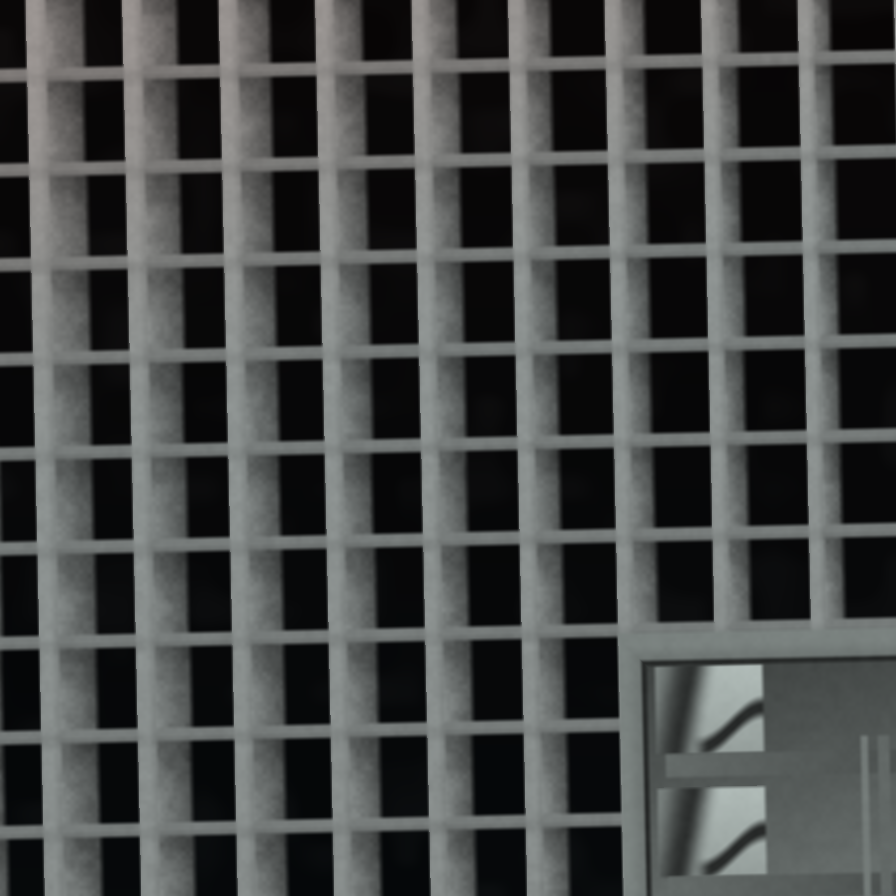
Write a WebGL 2 fragment shader that draws this pattern.

```glsl
#version 300 es
precision highp float;
// Egg-crate ceiling grille seen slightly off axis, with a recessed lamp in one corner.
// A skewed lattice gives each cell a bright bar, a shaded side wall and a dark hole;
// wall width shrinks to the right, and hashes vary the cells and add mottling.
uniform vec2 u_resolution;
out vec4 fragColor;

// Lattice, in canvas units with y pointing down
const vec2 PITCH = vec2(0.1077, 0.1056);
const vec2 FIRST_BAR = vec2(0.0286, 0.0846);
const float TILT = 0.0215;
const vec2 BAR_WIDTH = vec2(0.205, 0.155);   // left and right side, in cells
const vec2 WALL_WIDTH = vec2(0.41, 0.17);    // left and right side, in cells
const float RAIL_HALF = 0.072;               // half thickness, in cells
const float SOFTNESS = 0.0032;
const float MOTTLE = 0.055;

const vec3 WARM = vec3(1.03, 0.99, 0.97);
const vec3 COOL = vec3(0.97, 1.01, 1.00);
const vec3 HOLE_TOP = vec3(0.033, 0.024, 0.024);
const vec3 HOLE_BOTTOM = vec3(0.020, 0.030, 0.036);

// Lamp
const vec2 LAMP_CORNER = vec2(0.690, 0.707);
const vec2 LAMP_FRAME = vec2(0.025, 0.031);
const float REFLECTOR_PITCH = 0.137;
const vec3 LAMP_TINT = vec3(0.96, 1.02, 1.00);

float hash(vec2 p) {
  vec3 q = fract(vec3(p.xyx) * 0.1031);
  q += dot(q, q.yzx + 33.33);
  return fract((q.x + q.y) * q.z);
}

float noise(vec2 p) {
  vec2 i = floor(p), f = fract(p);
  f = f * f * (3.0 - 2.0 * f);
  return mix(mix(hash(i), hash(i + vec2(1, 0)), f.x),
             mix(hash(i + vec2(0, 1)), hash(i + vec2(1, 1)), f.x), f.y);
}

float rise(float x, float edge, float soft) {
  return smoothstep(edge - soft, edge + soft, x);
}

float band(float x, float a, float b, float soft) {
  return rise(x, a, soft) * (1.0 - rise(x, b, soft));
}

vec3 grille(vec2 p, float soft, float mottle) {
  vec2 skewed = p + TILT * vec2(-p.y, p.x);
  vec2 lattice = (skewed - FIRST_BAR) / PITCH;
  vec2 cell = floor(lattice), f = fract(lattice);
  vec2 s = soft / PITCH;
  float vary = hash(cell + 17.0) - 0.5;
  float barW = mix(BAR_WIDTH.x, BAR_WIDTH.y, p.x);
  float wallW = mix(WALL_WIDTH.x, WALL_WIDTH.y, p.x) + 0.03 * vary;
  vec3 tint = mix(WARM, COOL, smoothstep(0.0, 0.6, p.y + 0.3 * p.x));

  // Dark hole with a faint smudge
  vec3 col = mix(HOLE_TOP, HOLE_BOTTOM, p.y);
  col += 0.02 * smoothstep(0.55, 1.0, noise(p * 22.0)) + 0.008 * vary;

  // Side wall: fades toward the hole and lies in shadow under the rail
  float across = clamp((f.x - barW) / wallW, 0.0, 1.0);
  float wall = mix(0.48, 0.29, across) * mix(0.78, 1.06, smoothstep(0.05, 0.65, f.y));
  wall += 0.03 * vary + MOTTLE * mottle;
  col = mix(col, wall * tint, 1.0 - rise(f.x, barW + wallW, s.x * 1.5));

  // Horizontal rail with a dim lower lip
  float y = f.y - step(0.5, f.y);
  float rail = 0.48 - 0.9 * max(y, 0.0) + 0.4 * MOTTLE * mottle;
  col = mix(col, rail * tint, band(y, -RAIL_HALF, RAIL_HALF, s.y));

  // Vertical bar; the distance is wrapped so its left edge is smoothed too
  float x = f.x - step(0.85, f.x);
  float bar = 0.585 - 0.04 * p.y + 0.5 * MOTTLE * mottle;
  bar -= 0.05 * smoothstep(barW * 0.5, barW, x) + 0.035 * band(y, -0.02, 0.12, 0.05);
  return mix(col, bar * tint, band(x, 0.0, barW, s.x));
}

vec3 lamp(vec2 l, float soft, float mottle) {
  // Recess, lighter toward the lower right
  float shade = 0.23 + 0.55 * l.y + 0.12 * l.x;
  float row = fract((l.y - 0.036) / REFLECTOR_PITCH);
  float s = soft / REFLECTOR_PITCH;

  // Reflector: curved grey sheet, bright patch and a dark curling blade
  float h = (l.x - 0.04) / 0.12;
  float sheet = 0.34 + 0.16 * cos(h * 9.0 + row * 2.0);
  sheet = mix(sheet, 0.72 - 0.15 * row, rise(h, 0.48 - 0.25 * row, 0.14));
  float blade = row - 0.67 + 0.32 * smoothstep(0.4, 1.0, h);
  sheet = mix(sheet, 0.16, band(blade, -0.05, 0.08, 0.05) * rise(h, 0.4, 0.1));
  shade = mix(shade, sheet, band(h, 0.0, 1.0, 0.03) * band(row, 0.01, 0.73, s));

  // Cross louvre and upright holder
  shade = mix(shade, 0.43 - 0.4 * l.x, band(row, 0.73, 0.92, s) * rise(l.x, 0.05, soft));
  shade = mix(shade, 0.47, band(l.x, 0.268, 0.276, soft) * rise(l.y, 0.12, soft));
  shade = mix(shade, 0.40, band(l.x, 0.287, 0.30, soft) * rise(l.y, 0.12, soft));

  // Frame with a dark inner seam
  float inside = min(l.x - LAMP_FRAME.x, l.y - LAMP_FRAME.y);
  shade = mix(shade, 0.15, band(inside, -0.001, 0.006, soft));
  float frame = 0.50 - 0.05 * smoothstep(-0.02, 0.0, inside);
  shade = mix(frame, shade, rise(inside, 0.0, soft));
  return (shade + 0.3 * MOTTLE * mottle) * LAMP_TINT;
}

void main() {
  vec2 p = gl_FragCoord.xy / u_resolution;
  p.y = 1.0 - p.y;
  float soft = max(SOFTNESS, 1.0 / min(u_resolution.x, u_resolution.y));
  float mottle = noise(p * 90.0) + 0.6 * noise(p * 210.0) - 0.8;
  vec2 l = p - LAMP_CORNER;
  l += TILT * vec2(-l.y, l.x);
  float inLamp = rise(min(l.x, l.y), 0.0, soft);
  vec3 col = mix(grille(p, soft, mottle), lamp(l, soft, mottle), inLamp);
  fragColor = vec4(clamp(col, 0.0, 1.0), 1.0);
}
```
